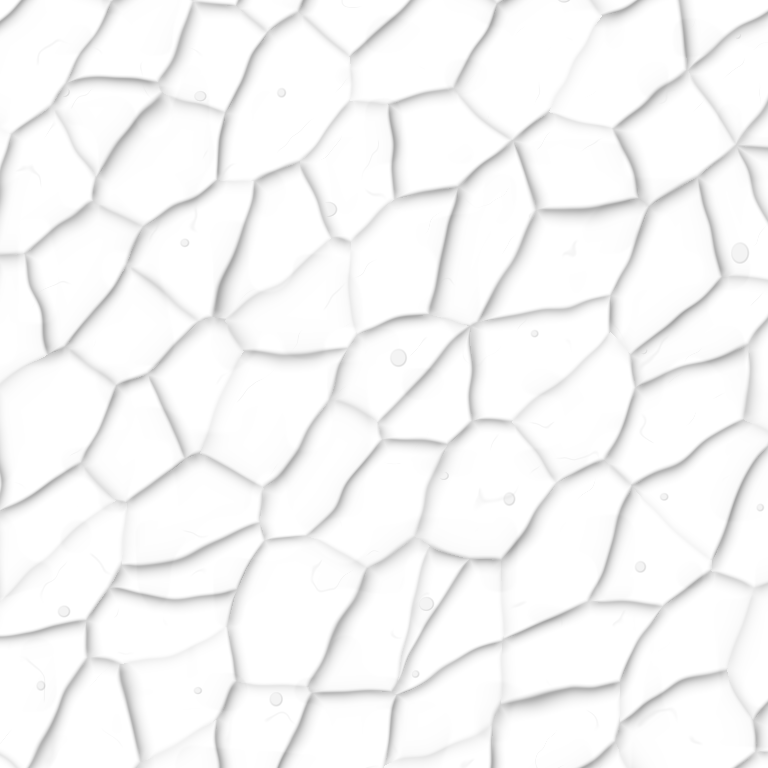
Give the GLSL for this texture map, as a Shadertoy shader.

```glsl
// White cracked plaster: stretched Voronoi plates with soft grey creases that
// fade towards the lower right, plus sparse bubbles and hairline scratches.
// Crease distances are measured in canvas units through the cell transform.

#define DENSITY 7.8        // cells along a canvas side
#define STRETCH 1.26       // elongation along the grain
#define JITTER 0.92        // irregularity of the cells
#define WARP 0.016         // bending of the creases
#define DARKNESS 0.30      // depth of the strongest crease
#define SOFT_SIDE 0.0062   // fade length on the shaded side
#define SHARP_SIDE 0.0016  // fade length on the lit side
#define JUNCTION 0.012     // reach of the pale gaps where creases meet
#define BUBBLE_GRID 6.5    // bubble slots along a side
#define BUBBLE_SHARE 0.5   // fraction of slots holding a bubble

const vec2 GRAIN = vec2(0.643, 0.766);
const vec2 ACROSS = vec2(-0.766, 0.643);

vec2 hash2(vec2 p) {
    vec3 h = fract(p.xyx * vec3(0.1031, 0.1030, 0.0973));
    h += dot(h, h.yzx + 33.33);
    return fract((h.xx + h.yz) * h.zy);
}

float noise(vec2 p) {
    vec2 i = floor(p), f = fract(p);
    f = f * f * (3.0 - 2.0 * f);
    float low = mix(hash2(i).x, hash2(i + vec2(1, 0)).x, f.x);
    float high = mix(hash2(i + vec2(0, 1)).x, hash2(i + vec2(1, 1)).x, f.x);
    return mix(low, high, f.y);
}

vec2 noise2(vec2 p) {
    return vec2(noise(p), noise(p + 37.0)) - 0.5;
}

vec2 toCells(vec2 p) {
    return DENSITY * vec2(dot(p, GRAIN) / STRETCH, dot(p, ACROSS) * STRETCH);
}

// Canvas-space gradient of a direction given in cell space
vec2 toCanvas(vec2 r) {
    return DENSITY * (GRAIN * r.x / STRETCH + ACROSS * r.y * STRETCH);
}

vec2 seed(vec2 id) {
    return id + 0.5 + JITTER * (hash2(id + 50.0) - 0.5);
}

// x: crease darkness, y: distance to the nearest crease
vec2 creases(vec2 uv) {
    vec2 q = toCells(uv + WARP * 2.0 * noise2(uv * 8.0) + 0.007 * noise2(uv * 27.0));
    vec2 base = floor(q), home = base;
    float best = 1e3;
    for (int y = -1; y <= 1; y++)
    for (int x = -1; x <= 1; x++) {
        vec2 id = base + vec2(x, y), r = seed(id) - q;
        if (dot(r, r) < best) { best = dot(r, r); home = id; }
    }
    vec2 own = seed(home);
    float shade = 0.0, nearest = 1.0, second = 1.0;
    for (int y = -2; y <= 2; y++)
    for (int x = -2; x <= 2; x++) {
        if (x == 0 && y == 0) continue;
        vec2 id = home + vec2(x, y), other = seed(id), r = other - own;
        vec2 slope = toCanvas(r);
        float d = max(dot(0.5 * (own + other) - q, r) / length(slope), 0.0);
        float facing = dot(normalize(slope), ACROSS);
        float fade = mix(SHARP_SIDE, SOFT_SIDE, smoothstep(-0.35, 0.35, facing));
        // Creases across the grain are weaker, and some almost vanish
        float strength = mix(0.4, 1.0, smoothstep(0.1, 0.75, abs(facing)));
        strength *= mix(0.2, 1.0, smoothstep(0.02, 0.35, hash2(home + id + 90.0).x));
        float rounded = max(sqrt(d * d + 2.5e-6) - 0.0016, 0.0);
        shade = max(shade, strength * (1.06 * exp(-rounded / fade) - 0.06));
        second = min(second, max(d, nearest));
        nearest = min(nearest, d);
    }
    shade *= mix(0.6, 1.0, smoothstep(0.0, JUNCTION, second));
    return vec2(shade * DARKNESS * mix(0.7, 1.1, noise(uv * 17.0)), nearest);
}

// Small flat discs with a thin rim, darker at one side
float bubbles(vec2 uv, float px) {
    vec2 id = floor(uv * BUBBLE_GRID);
    vec2 pick = hash2(id + 211.0), place = hash2(id + 307.0);
    if (pick.x > BUBBLE_SHARE) return 0.0;
    vec2 p = uv - (id + 0.2 + 0.6 * place) / BUBBLE_GRID;
    float radius = mix(0.004, 0.012, pick.y * pick.y);
    float d = length(p * vec2(1.0, mix(0.8, 1.25, place.x))) - radius;
    float inside = smoothstep(px, -px, d);
    float rim = smoothstep(0.0008 + px, 0.0, abs(d));
    float side = 0.6 + 0.4 * dot(normalize(p + 1e-5), -ACROSS);
    return 0.045 * inside + 0.10 * rim * side;
}

// Broken crooked hairlines along noise contours
float scratches(vec2 uv, float px) {
    vec2 bent = uv + 0.012 * noise2(uv * 60.0);
    vec2 p = vec2(dot(bent, GRAIN) * 12.0, dot(bent, ACROSS) * 24.0);
    float line = smoothstep(0.012 + 10.0 * px, 0.0, abs(noise(p) - 0.5));
    return 0.035 * line * smoothstep(0.64, 0.8, noise(uv * 31.0 + 9.0));
}

void mainImage(out vec4 fragColor, in vec2 fragCoord) {
    vec2 uv = fragCoord / iResolution.y;
    float px = 1.0 / iResolution.y;
    vec2 crease = creases(uv);

    // Pale facets beside the creases
    float facet = smoothstep(0.55, 0.63, noise(uv * 20.0 + 5.0));
    float shade = crease.x + 0.03 * facet * exp(-crease.y / 0.014);

    shade = max(shade, bubbles(uv, px));
    shade += scratches(uv, px) * smoothstep(0.0, 0.02, crease.y);
    fragColor = vec4(vec3(1.0 - shade), 1.0);
}
```
